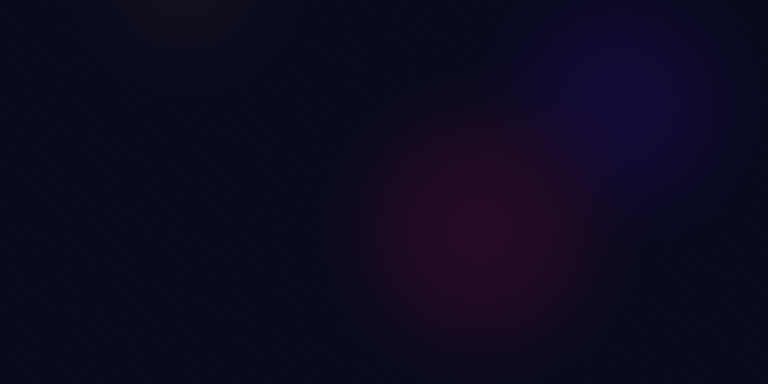
This background is drawn by a Shadertoy shader. Its source:

```glsl
// A near-black navy field lit by three soft, blurred discs of colour:
// violet-blue at the upper right, wine red right of centre, and a faint
// warm haze at the top left. Each glow is a smooth radial blend.

const vec3 NAVY   = vec3(0.035, 0.040, 0.115);
const vec3 VIOLET = vec3(0.075, 0.040, 0.212);
const vec3 WINE   = vec3(0.142, 0.041, 0.142);
const vec3 HAZE   = vec3(0.070, 0.064, 0.110);

// Blurred disc: full inside the core, fading to nothing at the radius
float glow(vec2 p, vec2 centre, float core, float radius) {
    return 1.0 - smoothstep(core, radius, length(p - centre));
}

// Fine grain of under one 8-bit step, to hide banding in the dark blends
float dither(vec2 pixel) {
    return fract(52.98 * fract(dot(pixel, vec2(0.0671, 0.0058)))) - 0.5;
}

void mainImage(out vec4 fragColor, in vec2 fragCoord) {
    // Canvas units: height is 1, origin at the lower left, width about 2
    vec2 p = fragCoord / iResolution.y;
    p.x *= 2.0 * iResolution.y / iResolution.x;

    // Layer the glows from back to front
    vec3 colour = NAVY;
    colour = mix(colour, HAZE, glow(p, vec2(0.48, 1.06), 0.00, 0.32));
    colour = mix(colour, VIOLET, glow(p, vec2(1.615, 0.727), 0.02, 0.43));
    colour = mix(colour, WINE, glow(p, vec2(1.25, 0.40), 0.05, 0.47));

    colour += dither(fragCoord) / 255.0;
    fragColor = vec4(colour, 1.0);
}
```
